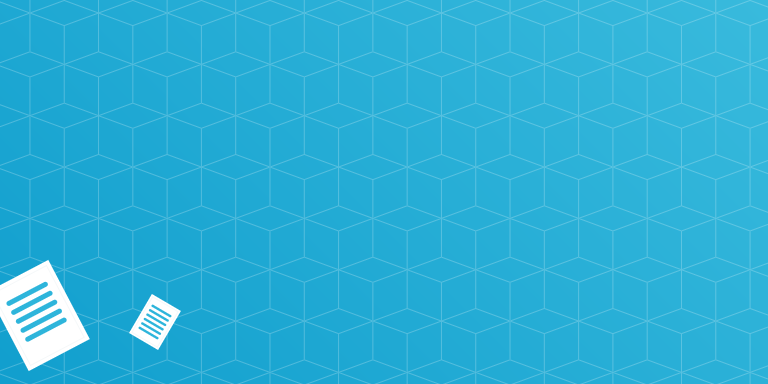
A Shadertoy shader for this background:

```glsl
// A blue diagonal gradient under a faint lattice of stacked cubes, with two
// tilted paper sheets at the lower left. The lattice folds space into staggered
// rhombus cells; the sheets are rotated boxes with repeated capsule strokes.

const vec3 DEEP_BLUE  = vec3(0.066, 0.622, 0.806);
const vec3 LIGHT_BLUE = vec3(0.222, 0.730, 0.866);
const vec3 INK        = vec3(0.180, 0.710, 0.860);
const vec3 PAPER      = vec3(1.0);
const vec3 PAPER_EDGE = vec3(0.93, 0.95, 0.96);

// Antialiased fill of a signed distance, negative inside.
float fill(float d, float pixel) {
    return clamp(0.5 - d / pixel, 0.0, 1.0);
}

float boxDistance(vec2 p, vec2 halfSize) {
    vec2 q = abs(p) - halfSize;
    return length(max(q, 0.0)) + min(max(q.x, q.y), 0.0);
}

vec2 rotate(vec2 p, float angle) {
    float c = cos(angle), s = sin(angle);
    return vec2(c * p.x + s * p.y, c * p.y - s * p.x);
}

// Distance to the cube lattice: rhombi in staggered rows joined by verticals.
float latticeDistance(vec2 p, vec2 rhombus, float rowHeight) {
    float row = floor(p.y / rowHeight + 0.5);
    float period = 2.0 * rhombus.x;
    float x = p.x + row * rhombus.x;
    vec2 q = abs(vec2(x - period * floor(x / period + 0.5),
                      p.y - row * rowHeight));
    float slanted = (q.x * rhombus.y + q.y * rhombus.x
                     - rhombus.x * rhombus.y) / length(rhombus);
    float upright = min(q.x, rhombus.x - q.x);
    // Verticals stop at the rhombus outline.
    return min(abs(slanted), slanted > 0.0 ? upright : 1.0);
}

// Evenly spaced rounded strokes, centred on the origin.
float strokesDistance(vec2 p, float count, float spacing, float halfLength, float radius) {
    float last = 0.5 * (count - 1.0);
    float index = clamp(floor(p.y / spacing + last + 0.5), 0.0, count - 1.0);
    p.y -= (index - last) * spacing;
    p.x -= clamp(p.x, -halfLength, halfLength);
    return length(p) - radius;
}

// Paper sheet with an inset outline and text strokes.
vec3 drawSheet(vec3 color, vec2 p, vec2 halfSize, float inset, float textShift,
               float count, float spacing, float halfLength, float radius, float pixel) {
    float sheet = boxDistance(p, halfSize);
    float outline = abs(sheet + inset) - 0.0012;
    float text = strokesDistance(p - vec2(0.0, textShift), count, spacing, halfLength, radius);
    color = mix(color, PAPER, fill(sheet, pixel));
    color = mix(color, PAPER_EDGE, 0.6 * fill(outline, pixel));
    return mix(color, INK, fill(text, pixel));
}

void mainImage(out vec4 fragColor, in vec2 fragCoord) {
    // Canvas height is one unit.
    float pixel = 1.0 / iResolution.y;
    vec2 p = fragCoord * pixel;
    float aspect = iResolution.x * pixel;

    // Background gradient
    vec3 color = mix(DEEP_BLUE, LIGHT_BLUE, (p.x + p.y) / (aspect + 1.0));

    // Cube lattice
    float lattice = latticeDistance(p - vec2(0.1673, 0.9661), vec2(0.0893, 0.0328), 0.1337);
    color = mix(color, PAPER, 0.23 * fill(lattice - 0.0013, pixel));

    // Large sheet, then small sheet
    vec2 large = rotate(p - vec2(0.1003, 0.1784), 0.483);
    color = drawSheet(color, large, vec2(0.0898, 0.1164), 0.011, 0.011,
                      5.0, 0.0263, 0.0535, 0.0065, pixel);
    vec2 small = rotate(p - vec2(0.4036, 0.1615), -0.530);
    color = drawSheet(color, small, vec2(0.0438, 0.0589), 0.0055, 0.0,
                      6.0, 0.0133, 0.0265, 0.0031, pixel);

    fragColor = vec4(color, 1.0);
}
```
